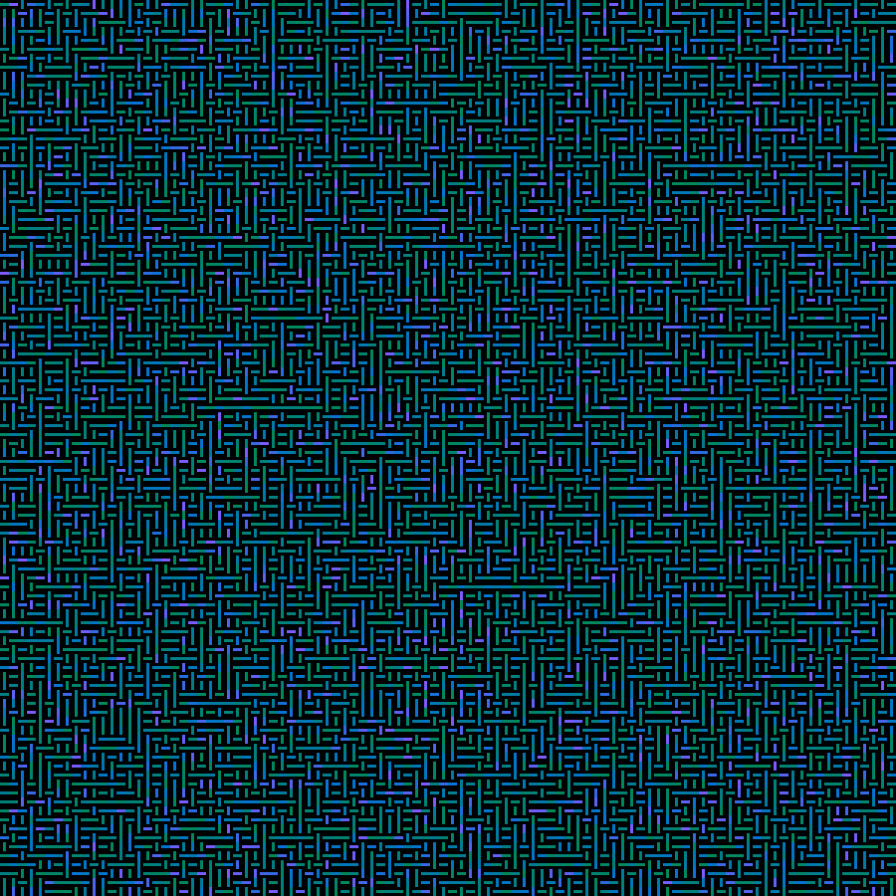
A WebGL 2 fragment shader for this pattern:

```glsl
#version 300 es
precision highp float;

// Woven maze of thin bars: every grid cell holds one bar, randomly horizontal
// or vertical, that spans the cell and joins equal neighbours into longer bars.
// Each cell takes its own hue from a ramp; a small sample grid smooths edges.

#define CELLS 100.0        // cells across the canvas
#define BAR_WIDTH 0.33     // bar thickness in cells
#define HORIZONTAL 0.5     // share of horizontal bars
#define SAMPLES 4          // samples per pixel side
#define BACKGROUND vec3(0.0, 0.004, 0.006)
#define GREEN vec3(0.0, 0.54, 0.35)
#define TEAL vec3(0.0, 0.50, 0.53)
#define BLUE vec3(0.0, 0.46, 0.82)
#define VIOLET vec3(0.48, 0.36, 1.0)

uniform vec2 u_resolution;
out vec4 outColor;

float hash(vec2 p) {
    return fract(sin(dot(p, vec2(127.1, 311.7))) * 43758.5453);
}

// Colour ramp from green over teal and blue to a rare violet
vec3 barColor(float t) {
    vec3 color = mix(GREEN, TEAL, clamp(t / 0.45, 0.0, 1.0));
    color = mix(color, BLUE, clamp((t - 0.45) / 0.37, 0.0, 1.0));
    return mix(color, VIOLET, clamp((t - 0.82) / 0.16, 0.0, 1.0));
}

// Pattern at a point in cell units; blur is the width of the soft edge
vec3 weave(vec2 p, float blur) {
    vec2 cell = floor(p);
    vec2 local = fract(p) - 0.5;
    bool horizontal = hash(cell + 3.7) < HORIZONTAL;
    float offset = abs(horizontal ? local.y : local.x);
    float coverage = clamp((0.5 * BAR_WIDTH - offset) / blur + 0.5, 0.0, 1.0);
    return mix(BACKGROUND, barColor(hash(cell + 71.3)), coverage);
}

void main() {
    float cellsPerPixel = CELLS / min(u_resolution.x, u_resolution.y);
    float sampleSize = 1.0 / float(SAMPLES);

    // Average the samples spread evenly over the pixel
    vec3 sum = vec3(0.0);
    for (int y = 0; y < SAMPLES; y++) {
        for (int x = 0; x < SAMPLES; x++) {
            vec2 shift = (vec2(x, y) + 0.5) * sampleSize - 0.5;
            vec2 p = (gl_FragCoord.xy + shift) * cellsPerPixel;
            sum += weave(p, cellsPerPixel * sampleSize);
        }
    }
    outColor = vec4(sum * sampleSize * sampleSize, 1.0);
}
```
